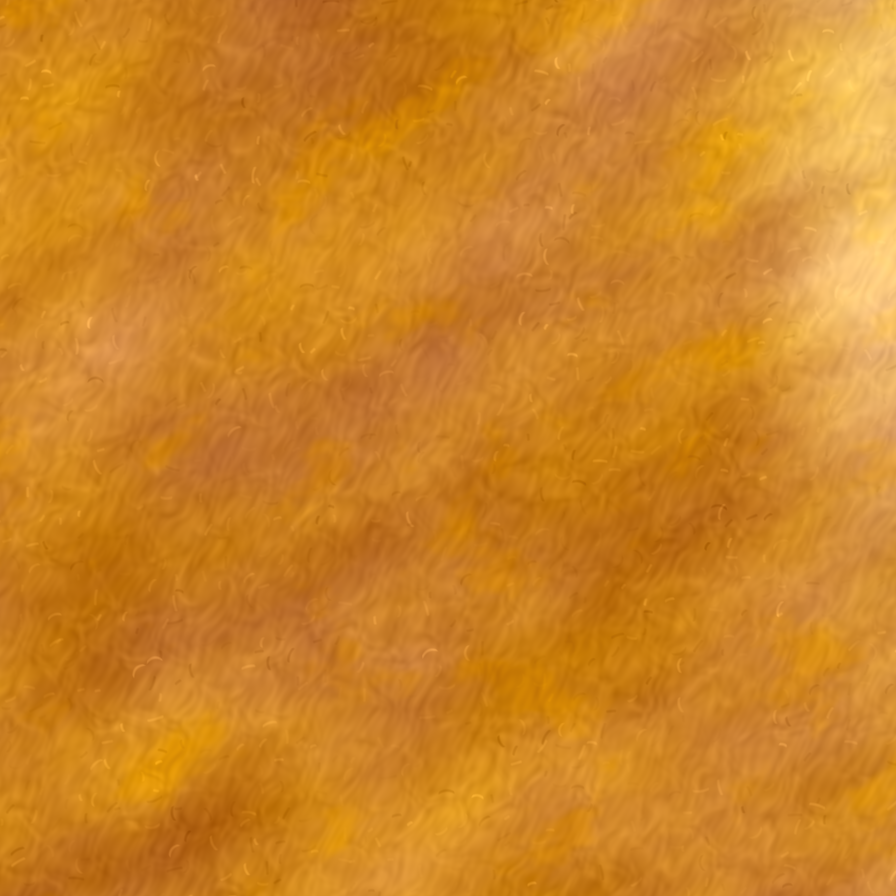
Write a Shadertoy shader that draws this texture.

```glsl
// Warm ochre painted surface: soft slanted bands, mauve and golden stains,
// a pale glow along the right side, and fine fibres with tiny curled flecks.
// Layers of gradient noise set the colour; flecks are bent strokes in a grid.

const vec3 OCHRE = vec3(0.790, 0.495, 0.135);
const vec3 TONE_SHIFT = vec3(0.125, 0.145, 0.070);
const vec3 MAUVE_SHIFT = vec3(-0.030, -0.035, 0.150);
const vec3 GOLD_SHIFT = vec3(0.045, 0.035, -0.095);
const vec3 GLOW_SHIFT = vec3(0.130, 0.210, 0.240);
const vec3 GRAIN_SHIFT = vec3(1.0, 0.95, 0.75);
const float BAND_ANGLE = 0.50;
const vec2 BAND_SCALE = vec2(2.2, 6.0);
const float FIBRE_ANGLE = -0.40;
const vec2 FIBRE_SCALE = vec2(120.0, 42.0);
const float FIBRE_STRENGTH = 0.060;
const float CURL_SCALE = 62.0;
const float CURL_STRENGTH = 0.055;
const float FLECK_GRID = 46.0;
const float FLECK_DENSITY = 0.50;
const float FLECK_STRENGTH = 0.105;

// Integer hash giving two values from 0 to 1
vec2 hash2(vec2 cell) {
    uvec2 n = uvec2(ivec2(cell) + 32768);
    uint h = n.x * 1597334677u ^ n.y * 3812015801u;
    h = (h ^ (h >> 15)) * 2246822519u;
    h ^= h >> 13;
    uint k = h * 3266489917u;
    k ^= k >> 16;
    return vec2(h & 65535u, k & 65535u) / 65535.0;
}

vec2 rotate(vec2 p, float angle) {
    float c = cos(angle), s = sin(angle);
    return vec2(c * p.x + s * p.y, c * p.y - s * p.x);
}

float cornerSlope(vec2 cell, vec2 offset) {
    float angle = 6.2832 * hash2(cell).x;
    return dot(vec2(cos(angle), sin(angle)), offset);
}

float gradientNoise(vec2 p) {
    vec2 i = floor(p), f = fract(p);
    vec2 u = f * f * f * (f * (f * 6.0 - 15.0) + 10.0);
    vec2 e = vec2(1.0, 0.0);
    float low = mix(cornerSlope(i, f), cornerSlope(i + e, f - e), u.x);
    float high = mix(cornerSlope(i + e.yx, f - e.yx), cornerSlope(i + 1.0, f - 1.0), u.x);
    return mix(low, high, u.y);
}

float fbm(vec2 p) {
    float sum = 0.0, amplitude = 1.0;
    for (int i = 0; i < 4; i++) {
        sum += amplitude * gradientNoise(p);
        p = rotate(p, 0.35) * 2.03 + 17.3;
        amplitude *= 0.5;
    }
    return sum;
}

// Signed light and dark curled strokes, one at most per grid cell
float flecks(vec2 uv) {
    vec2 p = uv * FLECK_GRID;
    vec2 home = floor(p);
    float sum = 0.0;
    for (int y = -1; y <= 1; y++)
    for (int x = -1; x <= 1; x++) {
        vec2 cell = home + vec2(x, y);
        vec2 place = hash2(cell + 211.0);
        vec2 kind = hash2(cell + 503.0);
        vec2 shape = hash2(cell + 907.0);
        vec2 q = rotate(p - cell - place, 0.9 + 2.4 * (shape.x - 0.5));
        q.y += 2.4 * (shape.y - 0.5) * q.x * q.x;
        float halfLength = mix(0.08, 0.36, place.x);
        q.x -= clamp(q.x, -halfLength, halfLength);
        float stroke = 1.0 - smoothstep(0.0, 0.13, length(q));
        float shade = kind.y > 0.45 ? 1.0 : -0.8;
        sum += stroke * shade * step(kind.x, FLECK_DENSITY) * mix(0.3, 1.0, shape.y);
    }
    return sum;
}

void mainImage(out vec4 fragColor, in vec2 fragCoord) {
    vec2 uv = fragCoord / iResolution.xy;
    vec2 slanted = rotate(uv, BAND_ANGLE);

    // Broad bands and stains
    float bands = fbm(slanted * BAND_SCALE + 4.7);
    float blotches = fbm(uv * 7.0 + 31.0);
    float mauve = fbm(slanted * vec2(3.0, 5.5) + 57.0);
    float gold = smoothstep(0.12, 0.65, fbm(slanted * vec2(7.0, 10.0) + 83.0));

    // Pale glow at the right, strongest in the upper half
    float edge = smoothstep(0.80, 1.04, uv.x + 0.10 * (uv.y - 0.5) + 0.08 * bands);
    float glow = edge * mix(0.25, 1.0, smoothstep(0.15, 0.75, uv.y));
    glow += 0.22 * smoothstep(0.35, 0.95, uv.x) * smoothstep(0.45, 0.85, uv.y);

    // Fine fibres, crinkles and flecks, patchy in strength
    vec2 warp = vec2(gradientNoise(uv * 26.0), gradientNoise(uv * 26.0 + 41.0));
    float fibre = gradientNoise(rotate(uv, FIBRE_ANGLE) * FIBRE_SCALE + warp);
    float curl = gradientNoise(rotate(uv, BAND_ANGLE) * CURL_SCALE + 2.2 * warp);
    float patchy = smoothstep(-0.35, 0.45, fbm(uv * 9.0 + 113.0));
    float grain = FIBRE_STRENGTH * fibre + CURL_STRENGTH * curl * mix(0.5, 1.2, patchy);
    grain += FLECK_STRENGTH * flecks(uv) * mix(0.2, 1.0, patchy);

    vec3 colour = OCHRE + TONE_SHIFT * (bands + 0.45 * blotches);
    colour += MAUVE_SHIFT * mauve + GOLD_SHIFT * gold;
    colour += GLOW_SHIFT * glow + GRAIN_SHIFT * grain;
    fragColor = vec4(clamp(colour, vec3(0.0, 0.0, 0.02), vec3(1.0)), 1.0);
}
```
